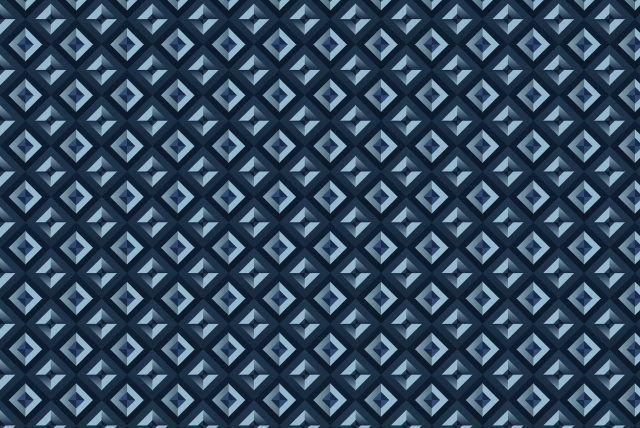
Write a Shadertoy shader that draws this pattern.

```glsl
const float CELLS_ACROSS = 12.6;
const vec2 CELL_OFFSET = vec2(0.0, 0.05);
const float RING_OUTER = 0.33;
const float RING_INNER = 0.165;
const float FOLD_OUTER = 0.305;
const float FOLD_INNER = 0.105;
const float FRAME_SHADE = 0.14;

const vec3 NIGHT = vec3(0.05, 0.11, 0.18);
const vec3 NAVY = vec3(0.11, 0.19, 0.27);
const vec3 SLATE = vec3(0.20, 0.30, 0.39);
const vec3 STEEL = vec3(0.32, 0.43, 0.49);
const vec3 PALE = vec3(0.58, 0.72, 0.80);
const vec3 GEM_DARK = vec3(0.09, 0.17, 0.28);
const vec3 GEM_BLUE = vec3(0.18, 0.29, 0.44);

// Antialiased coverage of the region where d is negative
float cover(float d, float pixel) {
    return clamp(0.5 - d / pixel, 0.0, 1.0);
}

// Signed distance to the edges of a diamond
float diamond(vec2 p, float radius) {
    return (abs(p.x) + abs(p.y) - radius) * 0.70711;
}

// One where x and y have opposite signs: upper left and lower right
float diagonalQuadrants(vec2 p, float pixel) {
    float right = cover(-p.x, pixel);
    float top = cover(-p.y, pixel);
    return mix(top, 1.0 - top, right);
}

// Dark frame, ring lit from the right, four-part gem
vec3 ringTile(vec2 p, float pixel) {
    vec3 color = NIGHT * (1.0 + FRAME_SHADE * 2.0 * p.y);
    float toCorner = clamp(abs(p.x) / RING_OUTER, 0.0, 1.0);
    vec3 shaded = mix(STEEL, PALE * 0.88, toCorner);
    vec3 ring = mix(shaded, PALE, cover(-p.x, pixel));
    vec3 gem = mix(GEM_DARK, GEM_BLUE, diagonalQuadrants(p, pixel));
    color = mix(color, ring, cover(diamond(p, RING_OUTER), pixel));
    return mix(color, gem, cover(diamond(p, RING_INNER), pixel));
}

// Lighter frame, folded band with two lit and two fading sides
vec3 foldTile(vec2 p, float pixel) {
    vec3 color = NAVY * (1.0 + FRAME_SHADE * 2.0 * p.y);
    float lit = diagonalQuadrants(p, pixel);
    float toTip = clamp(abs(p.y) / FOLD_OUTER, 0.0, 1.0);
    vec3 fading = mix(NIGHT * 1.4, PALE * 0.9, toTip);
    vec3 band = mix(fading, PALE, lit);
    vec3 gem = mix(NIGHT, mix(NAVY, SLATE, 0.3), lit);
    color = mix(color, band, cover(diamond(p, FOLD_OUTER), pixel));
    return mix(color, gem, cover(diamond(p, FOLD_INNER), pixel));
}

void mainImage(out vec4 fragColor, in vec2 fragCoord) {
    float pixel = CELLS_ACROSS / iResolution.x;
    vec2 grid = fragCoord * pixel - CELL_OFFSET;

    // Two interleaved diamond lattices fill the plane
    vec2 ringPoint = fract(grid) - 0.5;
    vec2 foldPoint = fract(grid + 0.5) - 0.5;
    float inRing = cover(diamond(ringPoint, 0.5), pixel);
    vec3 color = mix(foldTile(foldPoint, pixel), ringTile(ringPoint, pixel), inRing);

    fragColor = vec4(color, 1.0);
}
```
